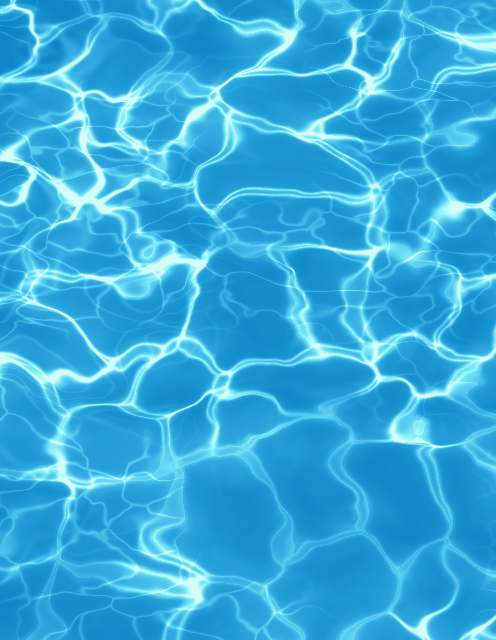
This texture is drawn by a Shadertoy shader. Its source:

```glsl
// Sunlit pool water: a warped cellular web of caustic light over blue water.
// Two slightly shifted copies of the web form ribbons that merge into bright
// lines; finer webs, contour ripples and soft veils add the surface detail.

const float CELLS = 6.4;   // web cells per canvas height

vec2 hash2(vec2 p) {
    vec3 q = fract(p.xyx * vec3(0.1031, 0.1030, 0.0973));
    q += dot(q, q.yzx + 33.33);
    return fract((q.xx + q.yz) * q.zy);
}

// Smooth value noise, two independent channels in 0..1
vec2 noise2(vec2 p) {
    vec2 i = floor(p), f = fract(p);
    vec2 u = f * f * f * (f * (f * 6.0 - 15.0) + 10.0);
    vec2 low = mix(hash2(i), hash2(i + vec2(1, 0)), u.x);
    vec2 high = mix(hash2(i + vec2(0, 1)), hash2(i + vec2(1, 1)), u.x);
    return mix(low, high, u.y);
}

float fbm(vec2 p) {
    float sum = 0.0, weight = 0.5;
    for (int i = 0; i < 4; i++) {
        sum += weight * noise2(p).x;
        p = mat2(0.8, 0.6, -0.6, 0.8) * p * 2.03 + 7.3;
        weight *= 0.5;
    }
    return sum / 0.9375;
}

// Bends the plane in large swells and small wiggles
vec2 warp(vec2 p, float amount) {
    vec2 swell = noise2(p * 0.8 + 3.1) - 0.5;
    vec2 wave = noise2(p * 2.1 + swell + 11.7) - 0.5;
    vec2 wiggle = noise2(p * 5.0 + wave + 23.9) - 0.5;
    return p + amount * (0.75 * swell + 0.36 * wave + 0.09 * wiggle);
}

// x: gap to the nearest edge, y: gap to the nearest corner, z: cell id
vec3 web(vec2 p) {
    vec2 cell = floor(p);
    vec3 nearest = vec3(9.0);
    float id = 0.0;
    for (int y = -1; y <= 1; y++) {
        for (int x = -1; x <= 1; x++) {
            vec2 c = cell + vec2(x, y);
            vec2 h = hash2(c + 50.0);
            float d = length(c + 0.08 + 0.84 * h - p);
            if (d < nearest.x) {
                nearest = vec3(d, nearest.xy);
                id = h.x + 3.0 * h.y;
            } else if (d < nearest.y) {
                nearest = vec3(nearest.x, d, nearest.y);
            } else {
                nearest.z = min(nearest.z, d);
            }
        }
    }
    return vec3(nearest.yz - nearest.x, id);
}

float line(float gap, float width) {
    float r = gap / width;
    return exp(-r * r);
}

// Damped oval rings around a centre
float rings(vec2 uv, vec2 centre, float radius) {
    float r = length((uv - centre) * vec2(1.0, 1.9)) / radius;
    return sin(r * 19.0) * exp(-r * r * 2.0);
}

// Light level 0..6 to water colour
vec3 waterColour(float level) {
    vec3 shades[7] = vec3[7](
        vec3(0.06, 0.53, 0.78), vec3(0.12, 0.60, 0.83), vec3(0.20, 0.67, 0.88),
        vec3(0.31, 0.77, 0.93), vec3(0.43, 0.87, 0.96), vec3(0.60, 0.96, 0.99),
        vec3(0.84, 0.99, 0.98));
    vec3 colour = shades[0];
    for (int i = 1; i < 7; i++) {
        colour = mix(colour, shades[i], clamp(level - float(i - 1), 0.0, 1.0));
    }
    return colour;
}

void mainImage(out vec4 fragColor, in vec2 fragCoord) {
    vec2 uv = fragCoord / iResolution.y;

    // Perspective: cells shrink and flatten towards the top
    vec2 p = CELLS * vec2((uv.x - 0.39) * (1.0 + 0.2 * uv.y),
                          uv.y * (1.15 + 0.3 * uv.y)) + 20.0;
    vec2 bent = warp(p, 1.0);

    // Main web, split into two lines
    vec2 split = 0.4 * (noise2(p * 0.9 + 41.0) - 0.5);
    vec3 webA = web(bent);
    vec3 webB = web(bent + split);
    float strength = mix(0.3, 1.2, smoothstep(0.25, 0.75, noise2(p * 1.1 + 61.0).x));
    float level = 1.3 * smoothstep(0.22, 0.85, fbm(bent * vec2(1.0, 1.3) + 5.0));
    level += 0.6 * (exp(-webA.x / 0.2) + exp(-webB.x / 0.2));
    level += 2.2 * strength * (line(webA.x, 0.06) + line(webB.x, 0.06));
    level += 2.2 * strength * exp(-webA.y / 0.11);

    // Translucent ribbon between the two lines
    float ribbon = step(0.001, abs(webA.z - webB.z));
    level += 0.8 * ribbon * smoothstep(0.02, 0.1, max(webA.x, webB.x));

    // Finer faint web, denser on the left
    float leftSide = 1.0 - smoothstep(0.05, 0.55, uv.x);
    float patchy = smoothstep(0.4, 0.75, noise2(p * 0.6 + 83.0).y + 0.2 * leftSide);
    vec3 fine = web(warp(p * vec2(1.5, 1.9) + 9.0, 1.4));
    level += patchy * (1.5 * line(fine.x, 0.07) + 0.4 * exp(-fine.x / 0.2));

    // Contour ripples and rings on the surface
    float height = 4.0 * noise2(bent * vec2(0.9, 1.5) + 31.0).x;
    float contour = abs(fract(height) - 0.5);
    float rippled = leftSide * mix(0.35, 1.0, smoothstep(0.2, 0.7, uv.y));
    level += rippled * (1.3 * line(contour, 0.08) - 0.15);
    level += 0.5 * rings(uv, vec2(0.07, 0.92), 0.11);
    level += 0.4 * rings(uv, vec2(0.74, 0.98), 0.07);

    fragColor = vec4(waterColour(max(level, 0.0)), 1.0);
}
```
